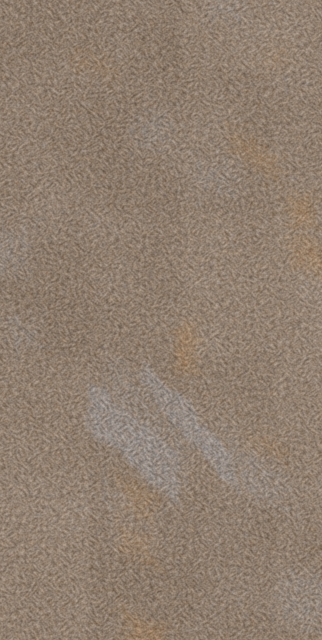
Write a WebGL 1 fragment shader that draws this texture.

```glsl
precision highp float;
// Woven taupe carpet with fine slanted pile, faint grey shards and worn ochre patches.

uniform vec2 u_resolution;

const vec3 TAUPE = vec3(0.562, 0.493, 0.431);
const vec3 GREY  = vec3(0.590, 0.553, 0.530);
const vec3 OCHRE = vec3(0.650, 0.500, 0.350);

const float PATCH_COUNT = 10.0;
const float SHARD_COUNT = 9.0;

vec2 hash2(vec2 p) {
  vec3 q = fract(p.xyx * vec3(0.1031, 0.1030, 0.0973));
  q += dot(q, q.yzx + 33.33);
  return fract((q.xx + q.yz) * q.zy);
}

// Dot product of a random unit gradient with the offset from its corner.
float corner(vec2 cell, vec2 offset) {
  float angle = 6.2832 * hash2(cell).x;
  return dot(vec2(cos(angle), sin(angle)), offset);
}

float gradientNoise(vec2 p) {
  vec2 i = floor(p);
  vec2 f = p - i;
  vec2 u = f * f * f * (f * (f * 6.0 - 15.0) + 10.0);
  vec2 e = vec2(1.0, 0.0);
  float low = mix(corner(i, f), corner(i + e.xy, f - e.xy), u.x);
  float high = mix(corner(i + e.yx, f - e.yx), corner(i + e.xx, f - e.xx), u.x);
  return mix(low, high, u.y);
}

// Short fibres lying along the given angle.
float fibres(vec2 p, float angle, vec2 frequency) {
  vec2 along = vec2(cos(angle), sin(angle));
  vec2 q = vec2(dot(p, along), dot(p, vec2(-along.y, along.x)));
  return gradientNoise(q * frequency + 300.0);
}

// Parallelogram with upright sides and sloping ends.
float shard(vec2 p, vec2 halfSize, float slope, float blur) {
  vec2 d = abs(vec2(p.x, p.y + slope * p.x)) - halfSize;
  return 1.0 - smoothstep(-blur, blur, max(d.x, d.y));
}

// Random point in a horizontal band, so that parts spread over the height.
vec2 scatter(float index, float count, float seed, float aspect) {
  vec2 r = hash2(vec2(index * 7.3 + seed, seed));
  return vec2(r.x * aspect, (index + r.y) / count);
}

// Faint tone steps between rectangular panels.
float panels(vec2 p, vec2 size) {
  vec2 g = p / size;
  vec2 i = floor(g);
  vec2 u = smoothstep(0.93, 1.0, g - i);
  float a = mix(hash2(i + 40.0).x, hash2(i + vec2(41.0, 40.0)).x, u.x);
  float b = mix(hash2(i + vec2(40.0, 41.0)).x, hash2(i + 41.0).x, u.x);
  return mix(a, b, u.y) - 0.5;
}

float greyShards(vec2 p, float aspect) {
  float amount = 0.0;
  // Faint scattered shards
  for (float i = 0.0; i < SHARD_COUNT; i++) {
    vec2 r = hash2(vec2(i * 3.7, 19.0));
    vec2 center = scatter(i, SHARD_COUNT, 61.0, aspect);
    vec2 halfSize = mix(vec2(0.025), vec2(0.065, 0.045), r);
    amount = max(amount, 0.38 * shard(p - center, halfSize, r.x * 1.6 - 0.4, 0.022));
  }
  // Bold pair below the middle
  for (float i = 0.0; i < 2.0; i++) {
    vec2 center = vec2(0.415, 0.31) * vec2(aspect, 1.0) + i * vec2(0.087, 0.028);
    vec2 halfSize = vec2(0.071, 0.041 - 0.015 * i);
    amount = max(amount, 0.85 * shard(p - center, halfSize, 0.8 + 0.3 * i, 0.010));
  }
  return amount;
}

float ochrePatches(vec2 p, float aspect) {
  float amount = 0.0;
  for (float i = 0.0; i < PATCH_COUNT; i++) {
    vec2 r = hash2(vec2(i * 5.1, 83.0));
    vec2 center = scatter(i, PATCH_COUNT, 27.0, aspect);
    vec2 halfSize = mix(vec2(0.012), vec2(0.038, 0.032), r);
    float strength = mix(0.22, 0.50, r.y);
    amount = max(amount, strength * shard(p - center, halfSize, r.x - 0.3, 0.022));
  }
  return amount;
}

void main() {
  vec2 p = gl_FragCoord.xy / u_resolution.y;
  float aspect = u_resolution.x / u_resolution.y;

  // Worn outlines and broad mottling
  vec2 warp = vec2(gradientNoise(p * 28.0 + 11.0), gradientNoise(p * 28.0 + 57.0));
  vec2 q = p + 0.014 * warp;
  float mottle = gradientNoise(p * 7.0 + 5.0) + 0.5 * gradientNoise(p * 19.0 + 90.0);
  float grey = greyShards(q, aspect);
  float ochre = ochrePatches(q, aspect);

  vec3 color = TAUPE + 0.030 * panels(p, vec2(0.145, 0.225)) + 0.022 * mottle;
  color = mix(color, GREY, clamp(grey + 0.25 * mottle, 0.0, 1.0));
  color = mix(color, OCHRE, ochre * (1.0 - 0.6 * grey));

  // Pile: fibres of two slants, crossing over in patches, plus fine grit
  float lean = smoothstep(-0.2, 0.2, gradientNoise(p * 45.0 + 33.0));
  float pile = mix(fibres(p, -0.75, vec2(125.0, 250.0)), fibres(p, 0.65, vec2(140.0, 250.0)), lean);
  float grit = fibres(p, 0.3, vec2(330.0, 360.0));
  color += (0.175 + 0.03 * grey) * pile + 0.09 * grit;

  // Slight warm and cool drift between fibres
  float drift = gradientNoise(p * 95.0 + 140.0);
  color += 0.022 * drift * vec3(1.0, 0.0, -1.0);

  gl_FragColor = vec4(color, 1.0);
}
```
